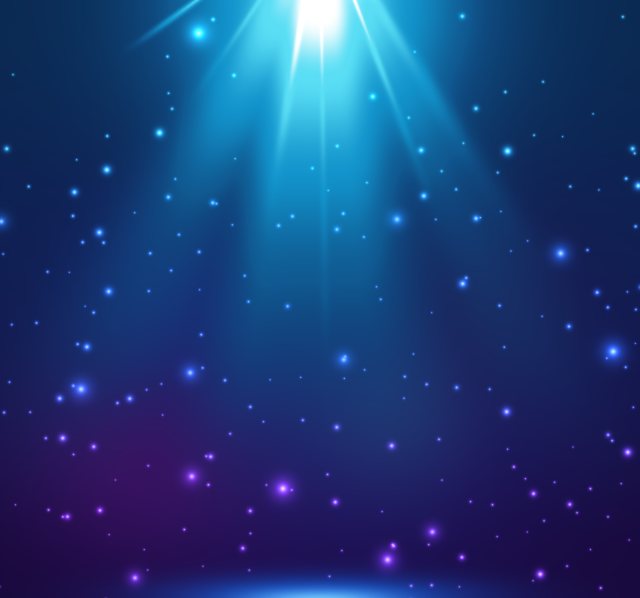
Write a WebGL 1 fragment shader that draws this background.

```glsl
precision highp float;
// Light beams fan down from a source above the frame into an indigo night.
// One light amount is summed from cones and rays and coloured by a ramp;
// hashed grid layers add glowing specks, and a blue ellipse lights the floor.
uniform vec2 u_resolution;

// Space: y is 0 at the top and -1 at the bottom, x is 0 at the centre
const float SOURCE_HEIGHT = 0.15;
const float BEAM_DECAY = 2.6;
const vec2 GLOW_SIZE = vec2(0.25, 0.26);
const vec2 FLOOR_SIZE = vec2(0.24, 0.034);

const vec3 NIGHT_TOP = vec3(0.04, 0.16, 0.32);
const vec3 NIGHT_MID = vec3(0.06, 0.12, 0.32);
const vec3 NIGHT_LOW = vec3(0.09, 0.03, 0.22);
const vec3 INDIGO = vec3(0.13, 0.09, 0.40);
const vec3 ROYAL = vec3(0.10, 0.14, 0.45);
const vec3 DUSK = vec3(0.12, 0.10, 0.31);
const vec3 PURPLE = vec3(0.26, 0.06, 0.39);
const vec3 SLATE = vec3(0.15, 0.21, 0.44);
const vec3 DEEP = vec3(0.06, 0.32, 0.54);
const vec3 AZURE = vec3(0.07, 0.58, 0.80);
const vec3 CYAN = vec3(0.35, 0.87, 0.96);
const vec3 SPECK_HIGH = vec3(0.10, 0.70, 0.95);
const vec3 SPECK_MID = vec3(0.14, 0.36, 1.00);
const vec3 SPECK_LOW = vec3(0.50, 0.18, 0.95);
const vec3 FLOOR_BLUE = vec3(0.08, 0.40, 0.92);
const vec3 FLOOR_CORE = vec3(0.48, 0.82, 1.00);

vec3 hash3(vec2 p) {
  vec3 q = fract(p.xyx * vec3(0.1031, 0.1030, 0.0973));
  q += dot(q, q.yxz + 33.33);
  return fract((q.xxy + q.yzz) * q.zyx);
}

float bell(float x) { return exp(-x * x); }

float blob(vec2 p, vec2 center, vec2 size) {
  vec2 v = (p - center) / size;
  return exp(-dot(v, v));
}

float screen(float a, float b) { return 1.0 - (1.0 - a) * (1.0 - b); }

// Thin ray along a constant slope, fading out at depth "reach"
float ray(float slope, float depth, float axis, float width, float reach) {
  return bell((slope - axis) / width) * (1.0 - smoothstep(0.0, reach, depth));
}

vec3 background(vec2 p) {
  float depth = -p.y;
  vec3 c = mix(NIGHT_TOP, NIGHT_MID, smoothstep(0.0, 0.5, depth));
  c = mix(c, NIGHT_LOW, smoothstep(0.4, 0.95, depth));
  c = mix(c, INDIGO, 0.85 * blob(p, vec2(0.03, -0.76), vec2(0.42, 0.27)));
  c = mix(c, ROYAL, 0.8 * blob(p, vec2(-0.22, -0.52), vec2(0.17, 0.2)));
  c = mix(c, DUSK, 0.7 * blob(p, vec2(0.28, -0.5), vec2(0.16, 0.16)));
  c = mix(c, PURPLE, 0.75 * blob(p, vec2(-0.3, -0.78), vec2(0.2, 0.16)));
  return mix(c, SLATE, 0.65 * blob(p, vec2(0.12, -0.69), vec2(0.14, 0.13)));
}

float lightAmount(vec2 p) {
  float depth = -p.y;
  float slope = p.x / (SOURCE_HEIGHT + depth);
  float fade = exp(-BEAM_DECAY * depth) * (1.0 - smoothstep(0.5, 0.95, depth));

  // Broad cones and the halo around the source
  float column = smoothstep(-0.33, -0.14, slope) * (1.0 - smoothstep(0.1, 0.36, slope));
  float light = 0.85 * column * fade;
  light = screen(light, 0.5 * fade * bell((slope + 0.46) / 0.2));
  light = screen(light, 0.36 * fade * bell((slope - 0.45) / 0.17));
  light = screen(light, 0.75 * blob(p, vec2(0.0), GLOW_SIZE));

  // Fine rays
  light += 0.40 * ray(slope, depth, -1.37, 0.05, 0.10);
  light += 0.13 * ray(slope, depth, -0.67, 0.03, 0.20);
  light += 0.20 * ray(slope, depth, -0.17, 0.022, 0.42);
  light += 0.10 * ray(slope, depth, 0.013, 0.012, 0.75);
  light += 0.22 * ray(slope, depth, 0.385, 0.022, 0.40);
  light += 0.15 * ray(slope, depth, 0.61, 0.06, 0.55);
  return light + 0.35 * blob(p, vec2(0.0, 0.01), vec2(0.08, 0.11));
}

vec3 lightRamp(vec3 base, float light) {
  vec3 c = mix(base, DEEP, clamp(light / 0.27, 0.0, 1.0));
  c = mix(c, AZURE, smoothstep(0.2, 0.56, light));
  c = mix(c, CYAN, smoothstep(0.5, 0.9, light));
  return mix(c, vec3(1.0), smoothstep(0.9, 1.25, light));
}

// One layer of specks: returns x = coloured halo, y = white core
vec2 specks(vec2 p, float cell, float amount, float radius, float halo, float seed) {
  vec2 home = floor(p / cell);
  vec2 total = vec2(0.0);
  for (int j = -1; j <= 1; j++) {
    for (int i = -1; i <= 1; i++) {
      vec2 id = home + vec2(float(i), float(j));
      vec3 h = hash3(id + seed);
      vec2 center = (id + 0.1 + 0.8 * h.xy) * cell;
      float size = mix(0.6, 1.0, fract(h.z * 17.0));
      float d = length(p - center) / size;
      float density = amount * mix(0.4, 1.0, smoothstep(0.1, 0.45, -center.y));
      float glow = 0.55 * bell(d / halo) + 0.9 * bell(d / (2.0 * radius));
      total += step(h.z, density) * size * vec2(glow, bell(d / radius));
    }
  }
  return total;
}

void main() {
  vec2 p = gl_FragCoord.xy / u_resolution.y - vec2(0.5 * u_resolution.x / u_resolution.y, 1.0);
  vec3 color = lightRamp(background(p), lightAmount(p));

  // Floor light
  color = mix(color, FLOOR_BLUE, 0.9 * blob(p, vec2(0.0, -1.0), FLOOR_SIZE));
  color = mix(color, FLOOR_CORE, 0.9 * blob(p, vec2(0.0, -1.005), FLOOR_SIZE * vec2(0.45, 0.5)));

  // Specks shift from cyan through blue to violet with depth
  vec3 tint = mix(SPECK_HIGH, SPECK_MID, smoothstep(0.15, 0.5, -p.y));
  tint = mix(tint, SPECK_LOW, smoothstep(0.6, 0.82, -p.y));
  vec2 s = specks(p, 0.17, 0.5, 0.0042, 0.021, 11.0);
  s += specks(p, 0.10, 0.5, 0.0026, 0.009, 47.0);
  s += 0.6 * specks(p, 0.055, 0.5, 0.0016, 0.004, 83.0);
  color += tint * s.x * (1.0 - 0.5 * color);
  color = mix(color, vec3(0.88, 0.95, 1.0), min(0.9 * s.y, 1.0));
  gl_FragColor = vec4(color, 1.0);
}
```
